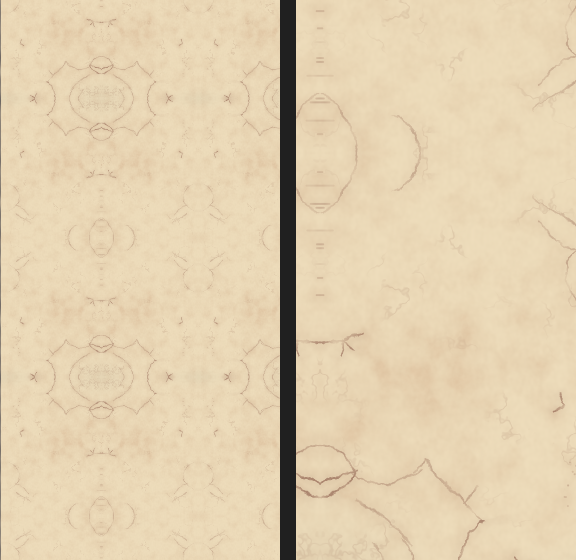
Left: the whole. Right: its middle third, enlarged.
This pattern is drawn by a WebGL 2 fragment shader. Its source:

```glsl
#version 300 es
precision highp float;
// Aged parchment: stains and fine cracks mirrored into a repeating kaleidoscope.
#define CANVAS_WIDTH 3.84           // design units across the canvas
#define HALF_TILE vec2(1.33, 1.91)  // mirrored quarter of one repeat
#define TILE_CENTRE vec2(1.39, 2.51)
#define CREAM vec3(0.926, 0.858, 0.727)
#define SAND vec3(0.906, 0.826, 0.694)
#define TAN vec3(0.876, 0.770, 0.636)
#define RUST vec3(0.56, 0.38, 0.31)
#define EDGE_INK vec3(0.27, 0.26, 0.28)
#define LINE_WIDTH 0.009
#define ROUGHNESS 0.026             // how far cracks wander
#define GRAIN 0.012
uniform vec2 u_resolution;
out vec4 fragColor;

vec2 hash2(vec2 p) {
  uvec2 k = uvec2(ivec2(p) + 4096);
  uint h = k.x * 73856093u ^ k.y * 19349663u;
  h = (h ^ (h >> 15)) * 668265263u;
  h = (h ^ (h >> 13)) * 374761393u;
  h ^= h >> 16;
  return vec2(h & 65535u, h >> 16) / 65535.0;
}
float gradientNoise(vec2 p) {
  vec2 i = floor(p), f = p - i, u = f * f * (3.0 - 2.0 * f);
  vec4 n;
  for (int k = 0; k < 4; k++) {
    vec2 corner = vec2(k & 1, k >> 1);
    float angle = 6.2832 * hash2(i + corner).x;
    n[k] = dot(vec2(cos(angle), sin(angle)), f - corner);
  }
  return mix(mix(n.x, n.y, u.x), mix(n.z, n.w, u.x), u.y);
}
float fbm(vec2 p) {
  float sum = 0.0, amp = 0.6;
  for (int i = 0; i < 5; i++) {
    sum += amp * gradientNoise(p);
    p = mat2(1.6, 1.2, -1.2, 1.6) * p + 7.3;
    amp *= 0.58;
  }
  return sum;
}

// Distance to a segment, to a bent path and to part of a circle
float segment(vec2 p, vec2 a, vec2 b) {
  vec2 ab = b - a;
  return length(p - a - ab * clamp(dot(p - a, ab) / dot(ab, ab), 0.0, 1.0));
}
float path(vec2 p, vec2 a, vec2 b, vec2 c) {
  return min(segment(p, a, b), segment(p, b, c));
}
float arc(vec2 p, vec2 c, float r, float reach, float side) {
  vec2 d = p - c;
  return abs(length(d) - r) + max(abs(d.y) - reach, 0.0) + max(d.x * side, 0.0);
}
float spot(vec2 p, vec2 c, vec2 size) {
  vec2 d = (p - c) / size;
  return exp(-dot(d, d));
}

float strongCracks(vec2 p) {
  float d = arc(p, vec2(0.89, 0.0), 0.26, 0.22, 1.0);
  d = min(d, abs(length(vec2(p.x, abs(p.y - 0.455) + 0.047)) - 0.167)); // eye
  d = min(d, path(p, vec2(0.0, 0.40), vec2(0.09, 0.43), vec2(0.17, 0.46)));
  d = min(d, path(p, vec2(0.0, 1.04), vec2(0.11, 1.05), vec2(0.19, 1.09))); // bridge
  d = min(d, path(p, vec2(0.10, 0.97), vec2(0.11, 1.05), vec2(0.16, 1.01)));
  d = min(d, path(p, vec2(0.88, 0.07), vec2(0.91, 0.0), vec2(0.97, 0.05))); // forks
  return min(d, path(p, vec2(1.06, 0.72), vec2(1.11, 0.75), vec2(1.09, 0.81)));
}
float faintCracks(vec2 p) {
  float d = path(p, vec2(0.75, 0.22), vec2(0.48, 0.51), vec2(0.43, 0.46)); // octagon
  d = min(d, path(p, vec2(0.47, 0.47), vec2(0.30, 0.38), vec2(0.13, 0.45)));
  d = min(d, path(p, vec2(0.16, 0.32), vec2(0.32, 0.21), vec2(0.42, 0.13)));
  d = min(d, segment(p, vec2(0.67, 0.30), vec2(0.72, 0.39)));
  d = min(d, arc(p, vec2(0.22, 0.0), 0.22, 0.14, -1.0)); // brackets
  d = min(d, arc(p, vec2(0.12, 0.0), 0.18, 0.12, -1.0));
  d = min(d, arc(p, vec2(0.26, 1.91), 0.19, 0.17, -1.0));
  d = min(d, arc(p, vec2(-0.14, 1.91), 0.31, 0.27, -1.0));
  d = min(d, arc(p, vec2(1.33, 1.36), 0.20, 0.18, 1.0)); // lobe
  d = min(d, path(p, vec2(1.17, 1.47), vec2(1.06, 1.53), vec2(1.00, 1.60)));
  return min(d, path(p, vec2(0.99, 1.72), vec2(1.07, 1.65), vec2(1.18, 1.58)));
}
// Ticks down the vertical axis and a scatter of flecks
float marks(vec2 p) {
  float d = 1.0;
  for (int i = 0; i < 10; i++) {
    vec2 h = hash2(vec2(i, 31)), g = hash2(vec2(i, 57));
    float y = 1.25 + 0.06 * (float(i) + h.y);
    d = min(d, segment(p, vec2(0.0, y), vec2(0.01 + 0.06 * h.x * h.x * h.x, y)));
    d = min(d, length(p - vec2(1.08 + 0.13 * g.x, 0.5 * g.y)));
  }
  return d;
}

void main() {
  float pixel = CANVAS_WIDTH / u_resolution.x;
  vec2 p = gl_FragCoord.xy * pixel;
  vec2 q = abs(mod(p - TILE_CENTRE + HALF_TILE, 2.0 * HALF_TILE) - HALF_TILE);
  // Mottled paper
  float tone = 0.40 * fbm(q * 2.3 + 3.0) + 0.62 * fbm(q * 7.0 + 19.0) - 0.02;
  tone += 0.30 * spot(q, vec2(0.45, 0.90), vec2(0.26, 0.20));
  tone += 0.10 * spot(q, vec2(0.15, 0.65), vec2(0.60, 0.45));
  tone -= 0.10 * spot(q, vec2(0.80, 1.85), vec2(0.35, 0.50));
  vec3 color = mix(CREAM, SAND, smoothstep(-0.22, 0.26, tone));
  color = mix(color, TAN, smoothstep(0.14, 0.62, tone));
  float grey = spot(q, vec2(0.0), vec2(0.33, 0.22)) + spot(q, vec2(1.33, 0.0), vec2(0.3, 0.1));
  color += GRAIN * gradientNoise(q * vec2(48.0, 36.0)) - grey * vec3(0.020, 0.010, 0.005);
  // Jagged cracks with uneven ink and a soft stain around them
  vec2 bend = vec2(gradientNoise(q * 5.0 + 70.0), gradientNoise(q * 5.0 + 90.0));
  vec2 w = q + ROUGHNESS * (bend + vec2(fbm(q * 15.0), fbm(q * 15.0 + 40.0)));
  vec3 d = vec3(strongCracks(w), faintCracks(w), marks(q));
  vec3 lines = clamp((0.5 * LINE_WIDTH - d) / pixel + 0.5, 0.0, 1.0) + 0.16 * exp(-d * d / 0.0012);
  float wear = clamp(0.72 + 1.2 * gradientNoise(q * 11.0 + 8.0), 0.25, 1.0);
  float vein = 1.0 - smoothstep(0.0, 0.04, abs(fbm(q * 3.3 + 11.0)));
  vein *= smoothstep(0.0, 0.4, gradientNoise(q * 4.0 + 60.0));
  float ink = wear * max(0.58 * lines.x, max(0.33 * lines.y, 0.27 * lines.z));
  ink = max(ink, 0.13 * vein) + 0.12 * spot(q, vec2(0.91, 0.0), vec2(0.10, 0.04));
  color = mix(color, RUST, min(ink, 1.0));
  // Dark worn strip on the left border
  float strip = 0.008 + 0.006 * gradientNoise(vec2(3.0, p.y * 5.0));
  color = mix(color, EDGE_INK, clamp((strip - p.x) / pixel + 0.5, 0.0, 1.0));
  fragColor = vec4(color, 1.0);
}
```
